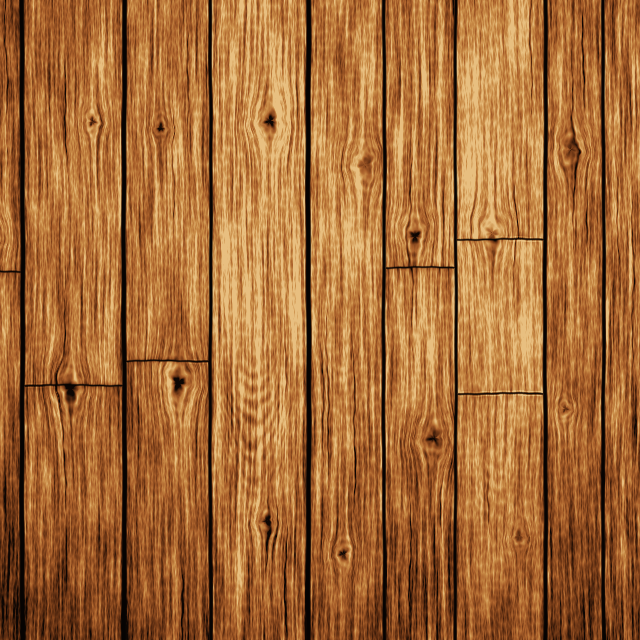
This texture is drawn by a Shadertoy shader. Its source:

```glsl
// Weathered upright planks with dark gaps, butt joints, knots and cracks.
// Stretched cellular noise makes the fibres, layered sines the figure and warp;
// one brightness value per point is then sent through a six-step wood ramp.

// Boards, left to right: gap positions, joint heights (-1 = none), brightness, grain strength
const float EDGES[10] = float[10](-0.07, 0.035, 0.194, 0.329, 0.482, 0.600, 0.712, 0.852, 0.943, 1.06);
const vec2 JOINTS[9] = vec2[9](vec2(0.576, -1), vec2(0.398, -1), vec2(0.436, -1), vec2(-1),
    vec2(-1), vec2(0.582, -1), vec2(0.626, 0.385), vec2(-1), vec2(-1));
const float TONES[9] = float[9](0.78, 0.86, 0.85, 0.95, 0.88, 0.86, 0.97, 0.85, 0.89);
const float GRAIN[9] = float[9](0.95, 0.95, 0.95, 1.1, 0.9, 1.1, 0.75, 0.85, 1.15);

const vec3 WOOD[6] = vec3[6](vec3(0.05, 0.025, 0.012), vec3(0.30, 0.14, 0.05), vec3(0.49, 0.25, 0.10),
    vec3(0.67, 0.38, 0.17), vec3(0.79, 0.55, 0.28), vec3(0.91, 0.75, 0.50));
const float GAP_MIN = 0.0020;
const float GAP_MAX = 0.0038;
const float JOINT_HALF = 0.0012;
const float CRACK_HALF = 0.0012;
const int KNOTS = 2;
const float KNOT_CHANCE = 0.72;
const int CRACKS = 3;
const int FIGURED_BOARD = 3;
const float FIGURE_Y = 0.34;

float hash(vec2 p) {
    return fract(sin(dot(p, vec2(127.1, 311.7))) * 43758.5);
}

// Distance to the nearest scattered cell point
float cells(vec2 p) {
    vec2 cell = floor(p), f = p - cell;
    float nearest = 4.0;
    for (int j = -1; j <= 1; j++)
    for (int i = -1; i <= 1; i++) {
        vec2 o = vec2(i, j);
        vec2 d = o + vec2(hash(cell + o), hash(cell + o + 57.3)) - f;
        nearest = min(nearest, dot(d, d));
    }
    return sqrt(nearest);
}

// Warped layers of sines, about -1 to 1
float waves(vec2 p) {
    float sum = 0.0, amp = 0.5;
    for (int i = 0; i < 4; i++) {
        sum += amp * sin(p.x + 1.7 * sin(p.y + float(i))) * cos(p.y * 0.8 + sin(p.x * 0.7));
        p = mat2(1.5, 0.9, -0.9, 1.5) * p + 2.3;
        amp *= 0.65;
    }
    return sum;
}

float edgeAt(int i, float y) {
    float s = float(i) * 2.7;
    return EDGES[i] + 0.0008 * sin(y * 9.0 + s) + 0.0004 * sin(y * 41.0 + s * 3.0);
}

float gapHalf(int i) {
    return mix(GAP_MIN, GAP_MAX, hash(vec2(float(i), 4.0)));
}

vec3 woodRamp(float t) {
    vec3 c = WOOD[0];
    for (int i = 1; i < 6; i++) c = mix(c, WOOD[i], clamp(t * 5.0 - float(i - 1), 0.0, 1.0));
    return c;
}

void mainImage(out vec4 fragColor, in vec2 fragCoord) {
    vec2 uv = fragCoord / iResolution.xy;
    float px = 1.0 / iResolution.y;

    // Find the board and the piece of it between joints
    int n = 0;
    for (int i = 1; i < 9; i++) if (uv.x > edgeAt(i, uv.y)) n = i;
    float board = float(n);
    float width = EDGES[n + 1] - EDGES[n];
    float left = uv.x - edgeAt(n, uv.y) - gapHalf(n);
    float right = edgeAt(n + 1, uv.y) - uv.x - gapHalf(n + 1);
    float jointY = uv.y + 0.0008 * sin(uv.x * 45.0) + 0.0003 * sin(uv.x * 230.0);
    vec2 toJoint = jointY - JOINTS[n];
    float joint = min(abs(toJoint.x), abs(toJoint.y)) - JOINT_HALF;
    float piece = step(0.0, toJoint.x) + step(0.0, toJoint.y);
    float seed = board * 7.3 + piece * 2.1;

    // Knots bend the grain, ring it and darken their core
    vec2 grain = uv + vec2(0.002 * sin(uv.y * 9.0 + seed) + 0.0006 * sin(uv.y * 27.0 + uv.x * 40.0), 0.0);
    float rings = 0.0, core = 0.0;
    for (int k = 0; k < KNOTS; k++) {
        vec2 id = vec2(board + 3.0, float(k) + 11.0);
        vec2 centre = vec2(EDGES[n] + width * mix(0.25, 0.75, hash(id)),
            (float(k) + mix(0.12, 0.88, hash(id + 5.0))) / float(KNOTS));
        vec2 d = uv - centre;
        float present = step(hash(id + 17.0), KNOT_CHANCE);
        float size = mix(0.005, 0.012, hash(id + 9.0));
        float angle = atan(d.y, d.x);
        float r = length(d * vec2(1.0, 0.75)) / size + 0.25 * sin(angle * 3.0 + seed) + 0.12 * sin(angle * 7.0);
        float bend = present * exp(-r * r * 0.12);
        grain.x -= d.x * bend * 0.85;
        rings += bend * sin(r * 5.0 + waves(uv * 60.0));
        core = max(core, present * (1.0 - smoothstep(0.25, 1.0, r)) * mix(0.3, 0.75, hash(id + 13.0)));
    }

    // Nested arches of heartwood, strong on one board and faint on others
    bool figured = n == FIGURED_BOARD;
    float archY = figured ? FIGURE_Y : mix(0.2, 0.75, hash(vec2(seed, 2.0)));
    float archGain = figured ? 1.0 : 0.4 * hash(vec2(seed, 8.0));
    vec2 arch = vec2((uv.x - EDGES[n]) / width - 0.45, uv.y - archY);
    float figure = sin(230.0 * (arch.y - 1.0 * arch.x * arch.x) + 3.5 * waves(uv * 22.0))
        * exp(-arch.y * arch.y * 110.0 - arch.x * arch.x * 8.0) * archGain;

    // Fibres, pores and broad stains
    vec2 g = grain + vec2(seed * 0.37, seed * 0.61);
    float fibre = cells(g * vec2(130.0, 4.0)) - 0.5;
    float fine = cells(g * vec2(285.0, 13.0)) - 0.5;
    float grit = cells(g * vec2(380.0, 90.0)) - 0.5;
    float pores = 1.0 - smoothstep(0.04, 0.24, cells(g * vec2(85.0, 2.6)));
    float stain = waves(g * vec2(34.0, 13.0)) + 0.6 * waves(g * vec2(80.0, 60.0));

    // Long tapering cracks
    float crack = 0.0;
    for (int k = 0; k < CRACKS; k++) {
        vec2 id = vec2(board + 31.0, float(k) + 2.0);
        float x = EDGES[n] + width * mix(0.15, 0.85, hash(id));
        float along = (uv.y - hash(id + 3.0)) / mix(0.04, 0.15, hash(id + 6.0));
        float off = abs(grain.x - x - 0.0012 * sin(uv.y * 47.0 + seed) - 0.0006 * sin(uv.y * 160.0));
        float w = CRACK_HALF * (1.0 - along * along);
        crack = max(crack, 1.0 - smoothstep(w - px, w + px, off));
    }

    // Gather brightness: board tone, dark lower end and sides, then detail
    vec2 fade = uv - vec2(0.5, 0.68);
    float tone = TONES[n] + 0.01 - 0.80 * fade.y * fade.y - 0.45 * fade.x * fade.x;
    tone += GRAIN[n] * (0.50 * fibre + 0.42 * fine - 0.28 * pores) + 0.27 * grit;
    tone += (1.9 - GRAIN[n]) * 0.11 * stain + 0.10 * rings + 0.15 * figure;
    tone -= core + 0.6 * crack;

    // Worn rims: shaded slope with a pale broken arris
    float side = min(min(left, right), joint);
    float rim = exp(-pow((side - 0.0018) / 0.0012, 2.0));
    tone += rim * 0.30 * smoothstep(-0.2, 0.5, waves(uv * vec2(20.0, 35.0)));
    tone -= 0.20 * exp(-max(side, 0.0) / 0.0045);

    vec3 color = woodRamp(clamp(tone, 0.0, 1.0));
    color = mix(WOOD[0] * 0.5, color, smoothstep(-px, px, side));
    fragColor = vec4(color, 1.0);
}
```
